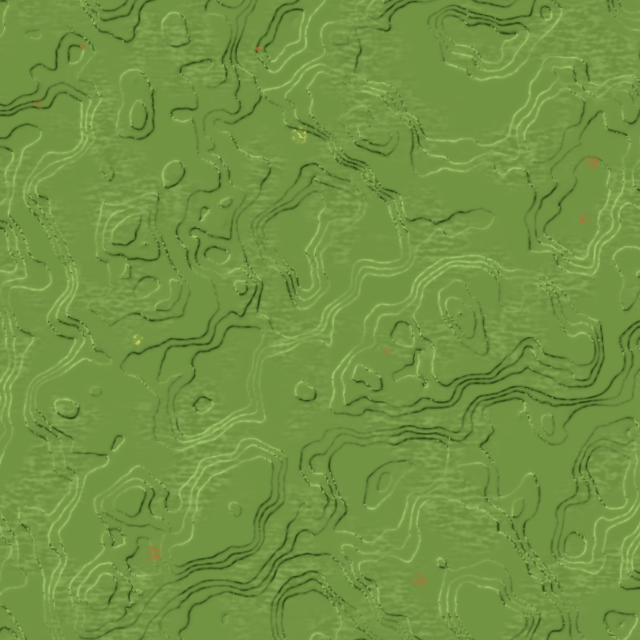
This pattern is drawn by a WebGL 2 fragment shader. Its source:

```glsl
#version 300 es
precision highp float;
// Grassy terraced terrain seen from above: lit and shaded contour steps with sparse specks.

uniform vec2 u_resolution;
out vec4 fragColor;

const vec3 GRASS = vec3(0.445, 0.58, 0.264);
const vec3 PALE_GRASS = vec3(0.54, 0.67, 0.35);
const vec3 DEEP_GRASS = vec3(0.37, 0.51, 0.21);
const vec3 LIT_EDGE = vec3(0.64, 0.78, 0.43);
const vec3 DARK_EDGE = vec3(0.19, 0.30, 0.08);
const vec3 RUST = vec3(0.74, 0.42, 0.20);
const vec3 YELLOW = vec3(0.88, 0.88, 0.40);

const vec2 LIGHT_DIR = vec2(-0.6, 0.8);
const float HILL_SCALE = 3.8;       // broad hills across the canvas
const float GROUP_HEIGHT = 0.33;    // height between groups of steps
const float STEPS_PER_GROUP = 3.0;
const float GROUPING = 0.125;       // how tightly steps bunch together
const float EDGE_WIDTH = 0.0018;
const float SLOPE_STEP = 0.0015;
const int SPECK_COUNT = 10;
const float TAU = 6.28319;

float hash(vec2 p) {
  return fract(sin(dot(p, vec2(127.1, 311.7))) * 43758.5453);
}

// Contribution of one lattice corner to gradient noise
float corner(vec2 cell, vec2 offset) {
  float angle = TAU * hash(cell);
  return dot(vec2(cos(angle), sin(angle)), offset);
}

float noise(vec2 p) {
  vec2 i = floor(p);
  vec2 f = p - i;
  vec2 u = f * f * f * (f * (f * 6.0 - 15.0) + 10.0);
  vec2 e = vec2(1.0, 0.0);
  return mix(mix(corner(i, f), corner(i + e, f - e), u.x),
             mix(corner(i + e.yx, f - e.yx), corner(i + e.xx, f - e.xx), u.x), u.y);
}

float terrain(vec2 p) {
  return noise(p * HILL_SCALE + 3.7)
       + 0.40 * noise(p * HILL_SCALE * 2.3 + 17.3)
       + 0.14 * noise(p * HILL_SCALE * 5.5 + 41.9)
       + 0.014 * noise(p * 62.0 + 8.1);
}

// Terrain measured in steps, bunched so that wide flats lie between groups
float stepLevel(vec2 p) {
  float s = terrain(p) / GROUP_HEIGHT;
  return STEPS_PER_GROUP * (s + GROUPING * sin(TAU * s));
}

// Signed fine grain, drawn out sideways and gathered in patches
float streaks(vec2 p) {
  float patches = smoothstep(-0.15, 0.35, noise(p * 8.0 + 61.0) + 0.5 * noise(p * 21.0));
  float grain = noise(p * vec2(38.0, 150.0)) + 0.7 * noise(p * vec2(110.0, 170.0) + 5.0);
  return patches * clamp(0.12 + 1.5 * grain, -0.5, 0.9);
}

// Small clusters of rust or yellow dots
vec3 addSpecks(vec3 color, vec2 p) {
  float dots = smoothstep(0.0, 0.3, noise(p * 150.0 + 23.0));
  for (int i = 0; i < SPECK_COUNT; i++) {
    float id = float(i) + 1.0;
    vec2 center = vec2(hash(vec2(id, 2.3)), hash(vec2(id, 7.9)));
    float radius = mix(0.008, 0.018, hash(vec2(id, 4.1)));
    float cluster = 1.0 - smoothstep(0.3, 1.0, length(p - center) / radius);
    vec3 tint = i % 5 == 0 ? YELLOW : RUST;
    color = mix(color, tint, cluster * (0.15 + 0.6 * dots));
  }
  return color;
}

void main() {
  vec2 p = gl_FragCoord.xy / min(u_resolution.x, u_resolution.y);

  // Distance to the nearest step edge, from level and slope
  float level = stepLevel(p);
  vec2 slope = vec2(stepLevel(p + vec2(SLOPE_STEP, 0.0)) - level,
                    stepLevel(p + vec2(0.0, SLOPE_STEP)) - level) / SLOPE_STEP;
  float steepness = length(slope);
  float edgeDist = abs(level - round(level)) / max(steepness, 8.0);

  // Edges fade in places and waver in strength along their length
  float fade = mix(0.3, 1.0, smoothstep(-0.3, 0.15, noise(p * 14.0 + 31.0)));
  float waver = clamp(0.85 + 0.9 * noise(p * 120.0 + 71.0), 0.3, 1.2);
  float presence = smoothstep(4.0, 13.0, steepness) * fade;
  float edge = presence * waver * exp(-pow(edgeDist / EDGE_WIDTH, 2.0));
  float skirt = presence * exp(-pow(edgeDist / (2.8 * EDGE_WIDTH), 2.0));

  // Edges facing the light are pale; those side-on break into fine dots
  float facing = -dot(slope, LIGHT_DIR) / max(steepness, 0.001);
  float lit = smoothstep(-0.4, 0.4, facing + 1.1 * noise(p * 210.0));
  float strength = mix(0.6, 0.95, smoothstep(0.0, 0.7, abs(facing))) * mix(1.0, 0.85, lit);
  vec3 edgeColor = mix(DARK_EDGE, LIT_EDGE, lit);

  float streak = streaks(p);
  vec3 color = mix(GRASS, PALE_GRASS, 0.85 * max(streak, 0.0));
  color = mix(color, DEEP_GRASS, 0.7 * max(-streak, 0.0));
  color = mix(color, edgeColor, 0.15 * skirt);
  color = mix(color, edgeColor, clamp(strength * edge, 0.0, 1.0));
  fragColor = vec4(addSpecks(color, p), 1.0);
}
```
